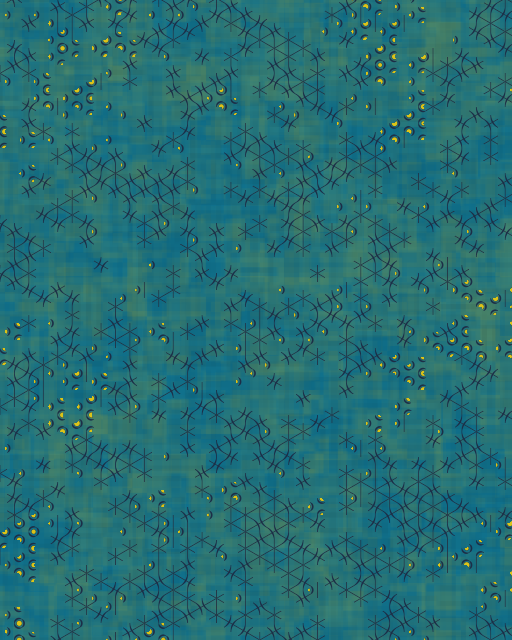
Give the GLSL for this pattern, as a Shadertoy shader.

```glsl
// Ink figures scattered over a hexagonal lattice on a teal and green plaid.
// Each hexagon is empty or holds a star, a pair of bows with a cross line,
// or crescents round its corners with yellow dots. Noise groups the kinds.

const float ROWS = 38.4;            // hexagons along the canvas height
const float THIN = 0.020;           // half widths, in hexagon heights
const float BOW = 0.048;
const float CRESCENT = 0.050;
const float EMPTY_LEVEL = 0.475;    // higher leaves more hexagons empty
const float DOT_ZONE_LEVEL = 0.88;  // higher gives fewer dot clusters
const float STRAY_DOTS = 0.16;      // share of dots outside the clusters
const float STAR_SHARE = 0.38;
const float PLAID_CONTRAST = 1.75;

const vec3 BLUE = vec3(0.06, 0.42, 0.52);
const vec3 GREEN = vec3(0.265, 0.495, 0.40);
const vec3 INK = vec3(0.11, 0.18, 0.28);
const vec3 LINE_INK = vec3(0.14, 0.18, 0.25);
const vec3 YELLOW = vec3(0.86, 0.77, 0.10);

const vec2 LATTICE = vec2(1.7320508, 1.0);

float hash(vec2 p) {
    return fract(sin(dot(p, vec2(127.1, 311.7))) * 43758.5453);
}

// Value noise; a small blend gives flat patches with narrow soft borders
float patchNoise(vec2 p, float blend) {
    vec2 i = floor(p);
    vec2 f = smoothstep(0.5 - blend, 0.5 + blend, p - i);
    float low = mix(hash(i), hash(i + vec2(1, 0)), f.x);
    float high = mix(hash(i + vec2(0, 1)), hash(i + vec2(1, 1)), f.x);
    return mix(low, high, f.y);
}

vec2 direction(float degrees) {
    float a = radians(degrees);
    return vec2(cos(a), sin(a));
}

// Straight stroke through the hexagon centre
float lineDistance(vec2 p, vec2 along) {
    return abs(p.x * along.y - p.y * along.x) - THIN;
}

// Wide arc between two edges, thickest next to the centre
float bowDistance(vec2 p, vec2 center) {
    float width = mix(BOW, THIN, smoothstep(0.05, 0.5, length(p)));
    return abs(length(p - center) - 0.866) - width;
}

// Tapered arc round one corner
float crescentDistance(vec2 p, vec2 corner) {
    vec2 d = p - corner;
    float r = length(d);
    float facing = dot(d, -normalize(corner)) / max(r, 1e-4);
    float taper = smoothstep(0.45, 1.0, facing);
    return abs(r - 0.289) - CRESCENT * (0.2 + 0.8 * taper);
}

// Crossed bands and blocks of several sizes, with faint thread lines
vec3 plaid(vec2 p) {
    float tint = 0.24 * patchNoise(p * 0.30, 0.5);
    tint += 0.19 * patchNoise(p * vec2(0.45, 1.9) + 17.0, 0.07);
    tint += 0.19 * patchNoise(p * vec2(1.9, 0.45) + 41.0, 0.07);
    tint += 0.22 * patchNoise(p * 0.85 + 73.0, 0.04);
    tint += 0.16 * patchNoise(p * 1.7 + 97.0, 0.07);
    tint = clamp((tint - 0.5) * PLAID_CONTRAST + 0.43, 0.0, 1.0);
    float shade = patchNoise(p * vec2(0.4, 3.2) + 5.0, 0.12)
                + patchNoise(p * vec2(3.2, 0.4) + 9.0, 0.12);
    return mix(BLUE, GREEN, tint) * (0.95 + 0.06 * shade);
}

void mainImage(out vec4 fragColor, in vec2 fragCoord) {
    float pixel = ROWS / iResolution.y;
    vec2 p = fragCoord * pixel;
    vec3 color = plaid(p);

    // Nearest hexagon centre out of two interleaved rectangular grids
    vec2 a = p - LATTICE * floor(p / LATTICE + 0.5);
    vec2 b = p - LATTICE * (floor(p / LATTICE) + 0.5);
    vec2 local = dot(a, a) < dot(b, b) ? a : b;
    vec2 center = p - local;
    vec2 id = floor(center / LATTICE * 2.0 + 0.5);

    // Choose the figure; dot clusters favour the sides
    float side = abs(2.0 * center.x / (iResolution.x * pixel) - 1.0);
    float zone = patchNoise(center * 0.21 + 63.0, 0.5) + 0.35 * side;
    bool cluster = zone + 0.15 * (hash(id + 4.7) - 0.5) > DOT_ZONE_LEVEL;
    float presence = 0.48 * patchNoise(center * 0.55 + 7.0, 0.5) + 0.52 * hash(id);
    float kind = hash(id + 19.3);
    float choice = hash(id + 57.9);

    float strokes = 1.0, fine = 1.0, dots = 1.0;
    if (presence > EMPTY_LEVEL) {
        if (cluster || kind < STRAY_DOTS) {
            // Left corner only, or three alternate corners in a cluster
            int corners = cluster && choice < 0.7 ? 3 : 1;
            for (int i = 0; i < corners; i++) {
                vec2 corner = 0.57735 * direction(180.0 + 120.0 * float(i));
                vec2 site = floor((center + corner) * 6.0 + 0.5);
                float radius = cluster ? 0.11 + 0.06 * hash(site) : 0.12;
                strokes = min(strokes, crescentDistance(local, corner));
                dots = min(dots, length(local - corner) - radius);
            }
            if (corners == 1 && choice > 0.75) fine = lineDistance(local, vec2(0, 1));
        } else if (hash(id + 83.1) < STAR_SHARE) {
            for (int i = 0; i < 3; i++)
                fine = min(fine, lineDistance(local, direction(30.0 + 60.0 * float(i))));
        } else {
            vec2 along = direction(choice < 0.5 ? 30.0 : -30.0);
            strokes = min(bowDistance(local, along), bowDistance(local, -along));
            fine = lineDistance(local, along);
        }
    }

    // Ink over plaid, then dots with a dark rim
    float soft = 0.65 * pixel;
    color = mix(color, LINE_INK, 1.0 - smoothstep(-soft, soft, fine));
    color = mix(color, INK, 1.0 - smoothstep(-soft, soft, min(strokes, dots - 0.02)));
    color = mix(color, YELLOW, 1.0 - smoothstep(-soft, soft, dots));
    fragColor = vec4(color, 1.0);
}
```
